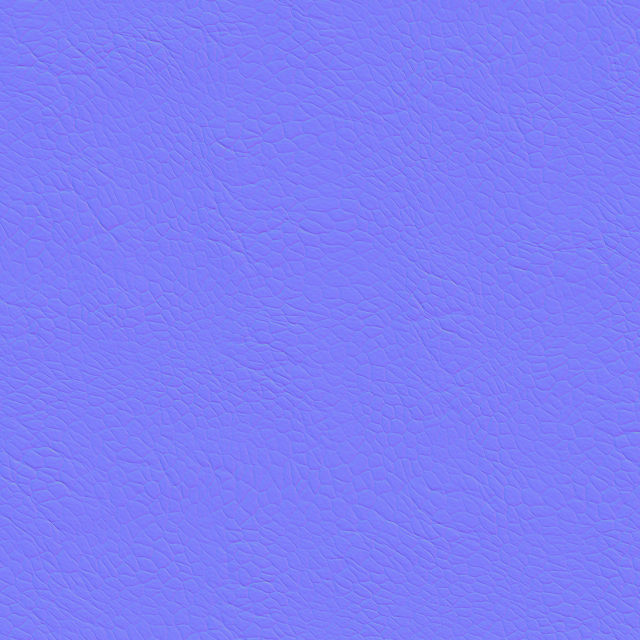
A WebGL 2 fragment shader for this texture map:

```glsl
#version 300 es
precision highp float;
// Tangent-space normal map of soft leather. Warped, stretched cellular noise
// makes a height field of pillowed grains, long creases and fine pores;
// its slope, taken by central differences, becomes the colour.

uniform vec2 u_resolution;
out vec4 fragColor;

const vec3 FLAT_COLOUR = vec3(0.494, 0.494, 0.980);
const vec2 TILT_GAIN = vec2(0.42, 0.56);     // slope to red and green
const float BLUE_DROP = 5.0;                 // loss of blue on steep slopes
const float GRAIN_ANGLE = -0.62;             // direction of the long axis
const vec2 GRAIN_SCALE = vec2(41.0, 60.0);   // cells along and across
const vec2 CREASE_SCALE = vec2(8.0, 21.0);
const vec2 PORE_SCALE = vec2(150.0, 180.0);
const float GRAIN_DEPTH = 0.00042;
const float CREASE_DEPTH = 0.00050;
const float PORE_DEPTH = 0.00022;
const float GRAIN_SHARPNESS = 6.0;
const float CREASE_SHARPNESS = 13.0;
const float SAMPLE_STEP = 0.0010;

vec2 hash2(vec2 cell) {
  vec3 h = fract(cell.xyx * vec3(0.1031, 0.1030, 0.0973));
  h += dot(h, h.yzx + 33.33);
  return fract((h.xx + h.yz) * h.zy);
}

// Distances to the nearest and second nearest feature points.
vec2 cellular(vec2 p) {
  vec2 base = floor(p);
  vec2 local = p - base;
  vec2 nearest = vec2(8.0);
  for (int y = -1; y <= 1; y++) {
    for (int x = -1; x <= 1; x++) {
      vec2 offset = vec2(x, y);
      vec2 toPoint = offset + 0.08 + 0.84 * hash2(base + offset + 100.0) - local;
      float d = dot(toPoint, toPoint);
      nearest = d < nearest.x ? vec2(d, nearest.x) : vec2(nearest.x, min(nearest.y, d));
    }
  }
  return sqrt(nearest);
}

// Layered sines that bend the rows of grains and roughen their outlines.
vec2 warp(vec2 p) {
  vec2 w = 0.016 * sin(p.yx * vec2(9.0, 11.0) + vec2(1.3, 4.1) + 2.0 * sin(p * 7.0));
  w += 0.004 * sin(p.yx * vec2(37.0, 31.0) + vec2(2.7, 0.6) + 2.0 * sin(p * 23.0));
  w += 0.0010 * sin(p.yx * vec2(190.0, 170.0) + 2.0 * sin(p * 131.0));
  return w;
}

// Slow variation between 0 and 1.
float patches(vec2 p) {
  float s = sin(p.x * 13.0 + 2.0 * sin(p.y * 8.0)) + sin(p.y * 17.0 + 2.0 * sin(p.x * 11.0 + 1.0));
  return 0.5 + 0.25 * s;
}

// One raised plateau per cell, falling to zero along the borders.
float pillows(vec2 p, float sharpness) {
  vec2 d = cellular(p);
  return 1.0 - exp(-sharpness * (d.y - d.x));
}

float leatherHeight(vec2 p) {
  float c = cos(GRAIN_ANGLE);
  float s = sin(GRAIN_ANGLE);
  vec2 along = vec2(c * p.x + s * p.y, c * p.y - s * p.x);
  vec2 bent = along + warp(along);

  float grainStrength = mix(0.65, 1.25, patches(along * 2.3));
  float creaseStrength = smoothstep(0.3, 0.85, patches(along * 1.4 + 3.0));
  float grains = pillows(bent * GRAIN_SCALE, GRAIN_SHARPNESS);
  vec2 creaseUv = (bent + 0.7 * warp(along * 1.7 + 5.0)) * CREASE_SCALE;
  float creases = pillows(creaseUv, CREASE_SHARPNESS);
  float pores = cellular(bent * PORE_SCALE).x;

  return GRAIN_DEPTH * grainStrength * grains
       + CREASE_DEPTH * creaseStrength * creases
       - PORE_DEPTH * pores;
}

void main() {
  vec2 uv = gl_FragCoord.xy / min(u_resolution.x, u_resolution.y);

  // Slope of the surface, facing away from the rise.
  vec2 e = vec2(SAMPLE_STEP, 0.0);
  vec2 rise = vec2(leatherHeight(uv + e.xy) - leatherHeight(uv - e.xy),
                   leatherHeight(uv + e.yx) - leatherHeight(uv - e.yx));
  vec2 tilt = -TILT_GAIN * rise / (2.0 * SAMPLE_STEP);

  // Encode the tilt around the flat colour.
  float blueLoss = min(BLUE_DROP * dot(tilt, tilt), 0.12);
  fragColor = vec4(FLAT_COLOUR + vec3(tilt, -blueLoss), 1.0);
}
```
